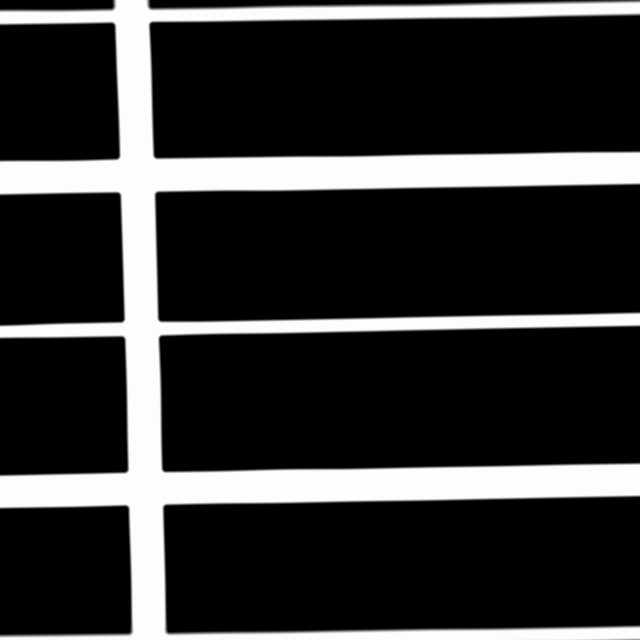
A three.js fragment shader for this pattern:

```glsl
// Black panels divided by white bars: thin and thick rails alternate up the
// canvas, tilted slightly, and one leaning post crosses them on the left.
// Each panel is a rounded distance field with soft, faintly uneven edges.
varying vec2 vUv;

float hash(float n) {
  return fract(sin(n * 127.1) * 43758.5453);
}

// Smooth one-dimensional value noise, from -0.5 to 0.5
float wobble(float x) {
  float f = fract(x);
  return mix(hash(floor(x)), hash(floor(x) + 1.0), f * f * (3.0 - 2.0 * f)) - 0.5;
}

// Distance to the edge of the nearest of a series of evenly spaced rails
float rails(float y, float offset, float halfWidth) {
  float period = 0.4885;
  return abs(fract((y - offset) / period + 0.5) - 0.5) * period - halfWidth;
}

void main() {
  // The tilt of the rails varies gently up the canvas
  float tilt = 0.0169 + 0.0026 * cos(6.2832 * (vUv.y - 0.4));
  float y = vUv.y - tilt * (vUv.x - 0.5);

  // Thin and thick rails, with a separate wobble for each edge
  float edgeId = floor((y - 0.0026) / 0.1221);
  float railDist = min(rails(y, 0.0026, 0.0103), rails(y, 0.2412, 0.0257));
  railDist += 0.0016 * wobble(vUv.x * 9.0 + edgeId * 31.0);

  // Leaning, slightly bowed post
  float postX = 0.2331 - vUv.y * (0.0194 + 0.008 * vUv.y);
  float side = sign(vUv.x - postX);
  float postDist = abs(vUv.x - postX) - 0.0266;
  postDist += 0.0014 * wobble(vUv.y * 10.0 + side * 57.0);

  // Panel between the bars, with rounded corners; negative inside
  float radius = 0.006;
  vec2 q = radius - vec2(postDist, railDist);
  float panel = length(max(q, 0.0)) + min(max(q.x, q.y), 0.0) - radius;

  // Edges soften toward the top and bottom borders
  float blur = mix(0.003, 0.0045, smoothstep(0.46, 0.5, abs(vUv.y - 0.5)));
  float white = smoothstep(-blur, blur, panel);

  gl_FragColor = vec4(vec3(0.993 * white), 1.0);
}
```
